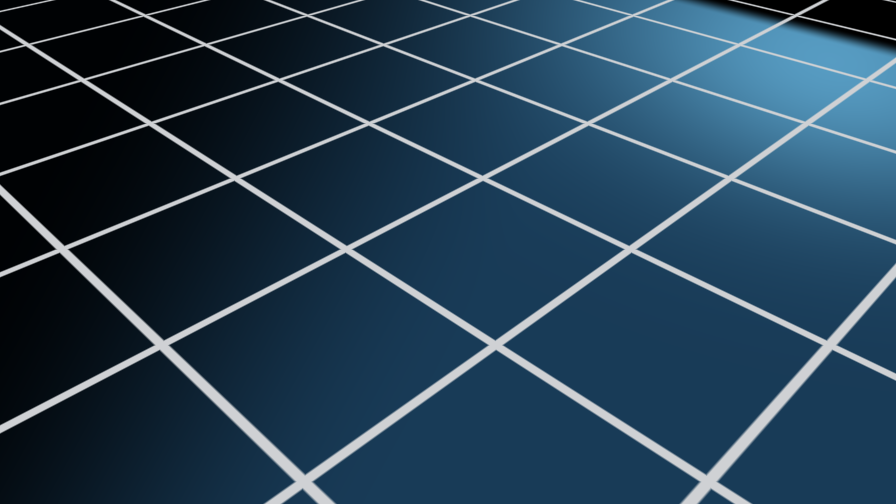
Write a Shadertoy shader that draws this pattern.

```glsl
// Maps the screen to floor coordinates; grid lines lie on the integers.
vec2 floorPlane(vec2 p) {
    float scale = 0.307 + 0.519 * (1.0 - p.y);
    float across = (p.x + 0.004) / scale + 0.351;
    float depth = 3.782 / scale - 4.709;
    return vec2(across + 0.5 * depth, across - 0.5 * depth);
}

// Coverage of the lines in both directions, softened at their edges.
float gridLines(vec2 cell) {
    vec2 dist = abs(fract(cell + 0.5) - 0.5);
    vec2 soft = max(0.75 * fwidth(cell), vec2(0.006));
    vec2 cover = 1.0 - smoothstep(0.021 - soft, 0.021 + soft, dist);
    return max(cover.x, cover.y);
}

// Blue floor: dark on the far left, with a stretched highlight on the right.
vec3 floorColor(vec2 p, vec2 cell) {
    float light = smoothstep(-0.3, 0.75, p.x + 0.889 - 0.55 * p.y);
    vec3 color = mix(vec3(0.0, 0.008, 0.016), vec3(0.095, 0.23, 0.34), light);

    vec2 offset = p - vec2(0.76, 0.88);
    vec2 along = vec2(0.973, -0.231);
    vec2 spot = vec2(dot(offset, along), dot(offset, vec2(-along.y, along.x)));
    spot /= vec2(0.5, 0.27);
    color = mix(color, vec3(0.34, 0.61, 0.76), exp(-dot(spot, spot)));

    // The light stops short of the far grid line.
    return color * (1.0 - smoothstep(5.55, 5.92, cell.x));
}

void mainImage(out vec4 fragColor, in vec2 fragCoord) {
    vec2 p = fragCoord / iResolution.y;
    p.x -= 0.5 * iResolution.x / iResolution.y;
    vec2 cell = floorPlane(p);

    vec3 color = mix(floorColor(p, cell), vec3(0.81, 0.82, 0.83), gridLines(cell));
    fragColor = vec4(color, 1.0);
}
```
